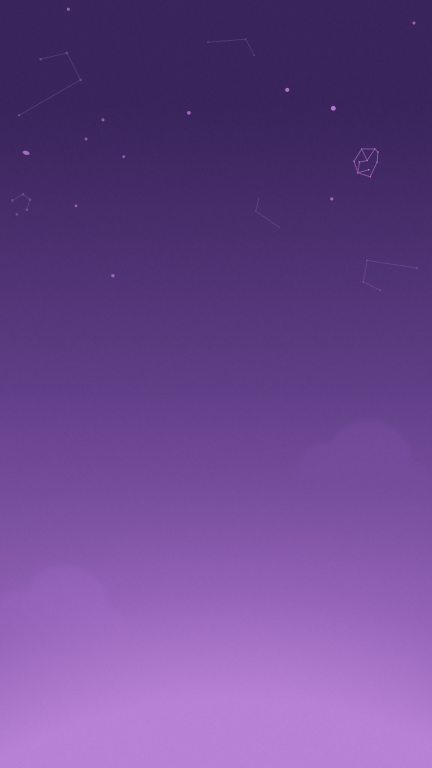
Give the GLSL for this background, as a Shadertoy shader.

```glsl
const float ASPECT = 0.5625;
const vec3 NIGHT  = vec3(0.225, 0.143, 0.360);
const vec3 INDIGO = vec3(0.300, 0.190, 0.440);
const vec3 VIOLET = vec3(0.370, 0.240, 0.520);
const vec3 PURPLE = vec3(0.460, 0.300, 0.610);
const vec3 ORCHID = vec3(0.570, 0.380, 0.710);
const vec3 GLOW   = vec3(0.718, 0.510, 0.838);
const vec3 CLOUD_TINT = vec3(0.60, 0.38, 0.74);
const vec3 STAR_TINT  = vec3(0.76, 0.49, 0.87);
const float GLOW_CENTER = 0.30;
const float GLOW_CURVE = 0.85;
const float CLOUD_ALPHA = 0.16;
const float LINE_HALF_WIDTH = 0.0006;
const float NODE_RADIUS = 0.0017;
const float GRAIN = 0.008;

// Position, then radius; all in units of canvas height
const vec3 STARS[11] = vec3[11](
    vec3(0.089, 0.988, 0.0020), vec3(0.539, 0.970, 0.0020),
    vec3(0.374, 0.883, 0.0026), vec3(0.434, 0.859, 0.0031),
    vec3(0.246, 0.853, 0.0023), vec3(0.134, 0.844, 0.0019),
    vec3(0.112, 0.819, 0.0018), vec3(0.161, 0.796, 0.0018),
    vec3(0.099, 0.732, 0.0018), vec3(0.432, 0.741, 0.0021),
    vec3(0.147, 0.641, 0.0021));

float hash(vec2 p) {
    return fract(sin(dot(p, vec2(12.9898, 78.233))) * 43758.5453);
}

float coverage(float dist, float pixel) {
    return clamp(0.5 - dist / pixel, 0.0, 1.0);
}

float segmentDistance(vec2 p, vec2 a, vec2 b) {
    vec2 ab = b - a;
    float t = clamp(dot(p - a, ab) / max(dot(ab, ab), 1e-6), 0.0, 1.0);
    return length(p - a - ab * t);
}

// Thin polyline with a dot of the given radius on every node
float chain(vec2 p, vec2 nodes[4], float radius, float pixel) {
    float line = 1e3, dots = 1e3;
    for (int i = 0; i < 4; i++) {
        dots = min(dots, length(p - nodes[i]));
        if (i < 3) line = min(line, segmentDistance(p, nodes[i], nodes[i + 1]));
    }
    return max(0.6 * coverage(line - LINE_HALF_WIDTH, pixel),
               coverage(dots - radius, pixel));
}

vec3 sky(vec2 p) {
    float dx = p.x - GLOW_CENTER;
    float h = p.y + GLOW_CURVE * dx * dx * (1.0 - smoothstep(0.0, 0.45, p.y));
    vec3 c = mix(GLOW, ORCHID, clamp((h - 0.09) / 0.15, 0.0, 1.0));
    c = mix(c, PURPLE, clamp((h - 0.24) / 0.125, 0.0, 1.0));
    c = mix(c, VIOLET, clamp((h - 0.365) / 0.145, 0.0, 1.0));
    c = mix(c, INDIGO, clamp((h - 0.51) / 0.16, 0.0, 1.0));
    return mix(c, NIGHT, clamp((h - 0.67) / 0.19, 0.0, 1.0));
}

// Three soft lobes that dissolve towards the base
float cloud(vec2 p, vec2 center) {
    vec2 q = p - center;
    float d = length(q) - 0.055;
    d = min(d, length(q - vec2(-0.055, -0.013)) - 0.037);
    d = min(d, length(q - vec2(0.052, -0.030)) - 0.028);
    return (1.0 - smoothstep(-0.006, 0.007, d)) * smoothstep(-0.055, 0.035, q.y);
}

float constellations(vec2 p, float px) {
    float m = chain(p, vec2[4](vec2(0.053, 0.923), vec2(0.087, 0.931),
        vec2(0.105, 0.896), vec2(0.025, 0.850)), NODE_RADIUS, px);
    m = max(m, chain(p, vec2[4](vec2(0.271, 0.945), vec2(0.320, 0.949),
        vec2(0.331, 0.928), vec2(0.331, 0.928)), 0.001, px));
    m = max(m, chain(p, vec2[4](vec2(0.337, 0.742), vec2(0.333, 0.725),
        vec2(0.364, 0.704), vec2(0.364, 0.704)), 0.0005, px));
    m = max(m, chain(p, vec2[4](vec2(0.543, 0.651), vec2(0.478, 0.661),
        vec2(0.473, 0.633), vec2(0.495, 0.622)), 0.0012, px));
    m = max(m, chain(p, vec2[4](vec2(0.016, 0.739), vec2(0.030, 0.747),
        vec2(0.039, 0.740), vec2(0.035, 0.727)), NODE_RADIUS, px));
    return max(m, coverage(length(p - vec2(0.022, 0.721)) - NODE_RADIUS, px));
}

// Faceted outline with inner creases
float gem(vec2 p, float px) {
    float m = chain(p, vec2[4](vec2(0.466, 0.775), vec2(0.461, 0.790),
        vec2(0.471, 0.806), vec2(0.488, 0.806)), 0.001, px);
    m = max(m, chain(p, vec2[4](vec2(0.492, 0.802), vec2(0.491, 0.789),
        vec2(0.482, 0.770), vec2(0.466, 0.775)), 0.001, px));
    m = max(m, chain(p, vec2[4](vec2(0.471, 0.806), vec2(0.478, 0.791),
        vec2(0.488, 0.806), vec2(0.492, 0.802)), 0.001, px));
    return max(m, chain(p, vec2[4](vec2(0.478, 0.791), vec2(0.468, 0.789),
        vec2(0.466, 0.775), vec2(0.480, 0.779)), 0.001, px));
}

void mainImage(out vec4 fragColor, in vec2 fragCoord) {
    vec2 p = fragCoord / iResolution.xy * vec2(ASPECT, 1.0);
    float px = 1.0 / iResolution.y;
    vec3 color = sky(p);

    // Clouds
    float haze = max(cloud(p, vec2(0.480, 0.398)), cloud(p, vec2(0.085, 0.208)));
    color = mix(color, color + CLOUD_TINT * 0.25, haze * CLOUD_ALPHA);

    // Line figures
    color = mix(color, STAR_TINT, 0.36 * constellations(p, px));
    color = mix(color, STAR_TINT, 0.95 * gem(p, px));

    // Stars, the larger the brighter, and one oval
    for (int i = 0; i < 11; i++) {
        float alpha = clamp(STARS[i].z * 340.0, 0.0, 0.9);
        color = mix(color, STAR_TINT, alpha * coverage(length(p - STARS[i].xy) - STARS[i].z, px));
    }
    vec2 oval = (p - vec2(0.034, 0.801)) * vec2(0.6, 1.0);
    oval.y += oval.x * 0.3;
    color = mix(color, STAR_TINT, 0.8 * coverage(length(oval) - 0.0026, px));

    // Fine grain hides banding
    color += (hash(floor(p * 512.0)) - 0.5) * GRAIN;
    fragColor = vec4(color, 1.0);
}
```
